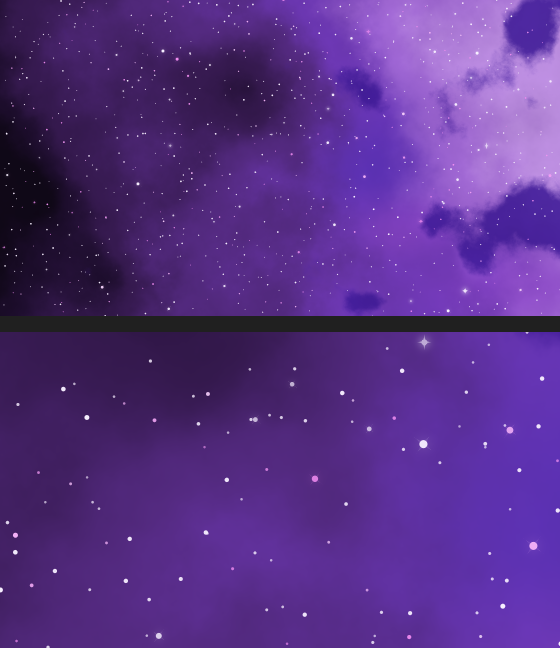
Top, the full canvas; bottom, a detail of the centre.
A Shadertoy shader for this texture:

```glsl
// Violet nebula: dark dust on the left, lilac clouds with indigo wisps on the right, scattered stars.

float hash(vec2 p) {
    vec3 q = fract(vec3(p.xyx) * 0.1031);
    q += dot(q, q.yzx + 33.33);
    return fract((q.x + q.y) * q.z);
}

float noise(vec2 p) {
    vec2 i = floor(p), f = fract(p);
    f = f * f * (3.0 - 2.0 * f);
    return mix(mix(hash(i), hash(i + vec2(1, 0)), f.x),
               mix(hash(i + vec2(0, 1)), hash(i + vec2(1, 1)), f.x), f.y);
}

// Fractal noise, centred on zero
float fbm(vec2 p) {
    float sum = 0.0, amp = 0.5;
    for (int i = 0; i < 7; i++) {
        sum += amp * (noise(p) - 0.5);
        p = mat2(0.8, 0.6, -0.6, 0.8) * p * 2.03 + 17.3;
        amp *= 0.54;
    }
    return sum;
}

// Soft elliptical spot
float spot(vec2 p, vec2 centre, vec2 radius) {
    vec2 d = (p - centre) / radius;
    return exp(-dot(d, d));
}

// Colour ramp from black dust to pale lilac
vec3 nebulaRamp(float t) {
    vec3 c = mix(vec3(0.06, 0.03, 0.09), vec3(0.11, 0.05, 0.17), smoothstep(-0.04, 0.08, t));
    c = mix(c, vec3(0.21, 0.10, 0.31), smoothstep(0.06, 0.23, t));
    c = mix(c, vec3(0.32, 0.16, 0.49), smoothstep(0.22, 0.46, t));
    c = mix(c, vec3(0.43, 0.22, 0.71), smoothstep(0.44, 0.66, t));
    c = mix(c, vec3(0.62, 0.40, 0.82), smoothstep(0.68, 0.88, t));
    return mix(c, vec3(0.73, 0.55, 0.87), smoothstep(0.88, 1.05, t));
}

// One star per chosen cell; rgb is tint, a is coverage
vec4 starLayer(vec2 p, float cells, float chance, float radius, float spikes, float seed) {
    vec2 g = p * cells, id = floor(g) + seed;
    float pick = hash(id), size = hash(id + 51.7), hue = hash(id + 83.1);
    vec2 centre = 0.17 + 0.66 * vec2(hash(id + 11.3), hash(id + 29.9));
    vec2 d = abs(fract(g) - centre) / cells;
    float r = radius * mix(0.55, 1.15, size * size);
    float pixel = 1.0 / iResolution.y;
    float cover = clamp(0.5 + (r - length(d)) / pixel, 0.0, 1.0);

    // Four pointed flare and halo for the bright ones
    float arms = sqrt(d.x) + sqrt(d.y);
    float flare = 1.0 - smoothstep(r * 1.2, r * 4.0, arms * arms);
    float halo = 0.35 * exp(-dot(d, d) / (r * r * 5.0));
    cover = max(cover, spikes * max(flare, halo));
    vec3 tint = mix(vec3(0.97, 0.94, 1.0), vec3(0.95, 0.55, 0.95), smoothstep(0.72, 0.95, hue));
    return vec4(tint, cover * step(pick, chance) * mix(0.6, 1.0, size));
}

void mainImage(out vec4 fragColor, in vec2 fragCoord) {
    vec2 uv = fragCoord / iResolution.xy;
    vec2 p = fragCoord / iResolution.y;
    float broad = fbm(p * 2.6 + 4.0);
    float fine = fbm(p * 6.5 + 31.0);
    vec2 w = uv + 0.13 * vec2(broad, fbm(p * 3.1 + 57.0));

    // Overall brightness: left to right, with dust hollows and lit banks
    float light = 0.03 + uv.x * 0.97 + 0.36 * broad + 0.08 * fine;
    light -= 0.18 * spot(w, vec2(0.21, 0.16), vec2(0.08, 0.16));
    light -= 0.08 * spot(w, vec2(0.05, 0.40), vec2(0.10, 0.10));
    light -= 0.20 * spot(w, vec2(0.43, 0.74), vec2(0.14, 0.14));
    light += 0.14 * spot(w, vec2(0.12, 0.80), vec2(0.14, 0.25));
    light += 0.12 * spot(w, vec2(0.36, 0.12), vec2(0.10, 0.18));
    light += 0.14 * spot(w, vec2(0.46, 1.00), vec2(0.20, 0.12));
    light += 0.20 * spot(w, vec2(0.75, 0.88), vec2(0.14, 0.24));
    light -= 0.17 * spot(w, vec2(0.92, 0.08), vec2(0.25, 0.22));
    vec3 color = nebulaRamp(light);

    // Smooth blue basin and magenta glow
    color = mix(color, vec3(0.35, 0.19, 0.72), 0.8 * spot(w, vec2(0.67, 0.47), vec2(0.09, 0.20)));
    color = mix(color, vec3(0.56, 0.28, 0.78), 0.6 * spot(w, vec2(0.72, 0.27), vec2(0.10, 0.10)));
    color = mix(color, vec3(0.52, 0.25, 0.76), 0.6 * spot(w, vec2(0.96, 0.06), vec2(0.18, 0.12)));

    // Ragged indigo wisps
    float wisps = spot(w, vec2(0.63, 0.73), vec2(0.055, 0.10));
    wisps += 0.85 * spot(w, vec2(0.82, 0.65), vec2(0.10, 0.13));
    wisps += spot(w, vec2(0.97, 0.94), vec2(0.07, 0.12));
    wisps += 0.8 * spot(w, vec2(0.98, 0.66), vec2(0.04, 0.06));
    wisps += 1.1 * spot(w, vec2(0.97, 0.27), vec2(0.09, 0.12));
    wisps += 0.8 * spot(w, vec2(0.83, 0.26), vec2(0.12, 0.13));
    wisps += spot(w, vec2(0.67, 0.03), vec2(0.05, 0.06));
    float mask = smoothstep(-0.06, 0.34, wisps * 0.8 - 0.42 + 1.25 * fine);
    color = mix(color, vec3(0.24, 0.10, 0.58), 0.88 * mask);
    color *= 1.0 + 0.12 * fine;

    // Stars from faint dust to bright flares
    vec2 turned = mat2(0.8, 0.6, -0.6, 0.8) * p + 3.0;
    for (int i = 0; i < 4; i++) {
        float k = float(i);
        vec4 star = i < 2 ? starLayer(mix(p, turned, k), 34.0 - 6.0 * k, 0.24, 0.0023, 0.0, 7.0 + 40.0 * k)
                  : i < 3 ? starLayer(turned, 13.0, 0.24, 0.0042, 0.2, 131.0)
                  : starLayer(p, 5.0, 0.05 + 0.22 * smoothstep(0.45, 0.8, uv.x), 0.0058, 1.0, 211.0);
        color = mix(color, star.rgb, star.a);
    }
    fragColor = vec4(color, 1.0);
}
```
